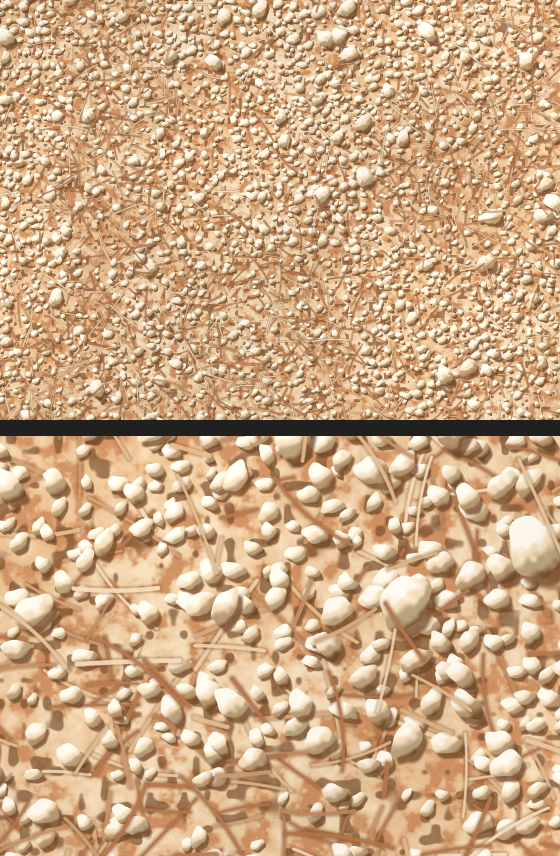
Top: the whole. Bottom: its middle third, enlarged.
A Shadertoy shader for this texture:

```glsl
// Sunlit gravel path: rounded pebbles and dry pine needles strewn on sandy ground.
// Jittered grids scatter domed stones with soft shadows; strokes from rotated
// grids lay the needles, and slow noise gathers both into uneven patches.

#define SUNLIT vec3(0.99, 0.97, 0.92)
#define CREAM vec3(0.95, 0.86, 0.73)
#define SAND vec3(0.89, 0.73, 0.55)
#define STONE vec3(0.70, 0.56, 0.41)
#define NEEDLE vec3(0.77, 0.50, 0.32)
#define SHADE vec3(0.44, 0.28, 0.16)
#define PEBBLE_CELL 0.026
#define NEEDLE_CELL 0.058
#define NEEDLE_WIDTH 0.0015
#define UNDER_LAYERS 4
#define OVER_LAYERS 3
#define SUN normalize(vec3(-0.45, 0.70, 0.50))

vec4 hash4(vec2 p) {
    vec4 q = fract(p.xyxy * vec4(0.1031, 0.1030, 0.0973, 0.1099));
    q += dot(q, q.wzxy + 33.33);
    return fract((q.xxyz + q.yzzw) * q.zywx);
}

float noise(vec2 p) {
    vec2 i = floor(p), f = fract(p);
    f = f * f * (3.0 - 2.0 * f);
    float below = mix(hash4(i).x, hash4(i + vec2(1, 0)).x, f.x);
    float above = mix(hash4(i + vec2(0, 1)).x, hash4(i + vec2(1, 1)).x, f.x);
    return mix(below, above, f.y);
}

float fbm(vec2 p) {
    float sum = 0.0, amp = 0.5;
    for (int i = 0; i < 4; i++) {
        sum += amp * noise(p);
        p = p * 2.07 + 17.3;
        amp *= 0.5;
    }
    return sum / 0.94;
}

mat2 rotate(float a) {
    float c = cos(a), s = sin(a);
    return mat2(c, s, -s, c);
}

// Share of needle litter at a place; it thickens toward the bottom
float litter(vec2 p) {
    return smoothstep(0.28, 0.72, fbm(p * 4.0 + 5.0) + 0.14 - 0.25 * p.y);
}

// Lumpy oval: 0 at the centre, 1 on the rim
float oval(vec2 q, float angle, float form) {
    q = rotate(angle) * q;
    q *= vec2(0.92, 1.15 + 0.5 * form);
    float t = atan(q.y, q.x + 1e-5);
    return length(q) * (1.0 + 0.08 * sin(3.0 * t + 6.3 * form) + 0.05 * sin(5.0 * t + 19.0 * form));
}

void pebbles(inout vec3 col, vec2 p, float cell, float chance, float seed) {
    vec2 home = floor(p / cell);
    for (int j = 1; j >= -1; j--)
    for (int i = -1; i <= 1; i++) {
        vec2 id = home + vec2(i, j);
        vec4 r = hash4(id + seed), s = hash4(id + seed + 57.3);
        vec2 centre = (id + 0.5 + 0.8 * (r.xy - 0.5)) * cell;
        if (r.z > chance * (1.0 - 0.55 * litter(centre))) continue;
        float size = cell * mix(0.27, 0.52, s.x * s.x);
        float angle = (s.y - 0.5) * 2.6;
        float edge = 0.9 / (iResolution.y * size);
        vec2 d = (p - centre) / size;

        // Shadow on the ground, then the stone itself
        float shadowRim = oval(d - vec2(0.28, -0.38), angle, s.z);
        col = mix(col, SHADE, 0.78 * (1.0 - smoothstep(0.80, 1.10, shadowRim)));
        float rim = oval(d, angle, s.z);
        float dome = sqrt(max(0.0, 1.0 - 0.8 * rim * rim));
        float light = dot(normalize(vec3(d, 0.25 + 0.75 * dome)), SUN);
        light += 0.35 * (s.w - 0.5) + 0.30 * (noise(p * 190.0) - 0.5);
        vec3 body = mix(STONE, vec3(0.73, 0.67, 0.53), 0.7 * r.w);
        body = mix(SHADE, body, smoothstep(-0.55, 0.0, light));
        body = mix(body, CREAM, smoothstep(0.10, 0.45, light));
        body = mix(body, SUNLIT, smoothstep(0.45, 0.78, light));
        col = mix(col, body, 1.0 - smoothstep(1.0 - edge, 1.0 + edge, rim));
    }
}

void needles(inout vec3 col, vec2 p, float chance, float seed) {
    float px = 0.8 / iResolution.y;
    mat2 turn = rotate(seed);
    vec2 g = turn * p, home = floor(g / NEEDLE_CELL);
    for (int j = -1; j <= 1; j++)
    for (int i = -1; i <= 1; i++) {
        vec2 id = home + vec2(i, j);
        vec4 r = hash4(id + seed * 31.0), s = hash4(id + seed * 31.0 + 91.7);
        vec2 centre = (id + r.xy) * NEEDLE_CELL;
        if (r.z > chance * (0.25 + 0.75 * litter(centre * turn))) continue;
        vec2 q = rotate(r.w * 6.283) * (g - centre);
        float reach = NEEDLE_CELL * mix(0.22, 0.75, s.x);
        q.y += (s.y - 0.5) * 7.0 * q.x * q.x;
        float width = NEEDLE_WIDTH * mix(0.65, 1.25, s.z);
        float d = length(vec2(max(abs(q.x) - reach, 0.0), q.y)) - width;
        // Soft dark contact line around a bright or russet stroke
        col = mix(col, SHADE, 0.30 * (1.0 - smoothstep(0.0, 0.003, d)));
        vec3 tint = mix(NEEDLE * 0.92, SAND, smoothstep(0.25, 0.8, s.w));
        tint = mix(tint, CREAM, smoothstep(0.78, 0.95, s.w));
        col = mix(col, tint, 0.92 * (1.0 - smoothstep(-px, px, d)));
    }
}

void mainImage(out vec4 fragColor, in vec2 fragCoord) {
    vec2 p = fragCoord / iResolution.y;
    // Sandy ground with grit and dark crumbs
    float grit = fbm(p * 75.0);
    vec3 col = mix(SAND, CREAM, smoothstep(0.40, 0.75, 0.6 * grit + 0.4 * fbm(p * 9.0)));
    col = mix(col, NEEDLE, 0.75 * smoothstep(0.0, 0.20, 0.50 - grit));
    col = mix(col, SHADE, 0.65 * smoothstep(0.66, 0.82, noise(p * 110.0 + 40.0)));
    // Litter below, stones of three sizes, litter on top
    for (int i = 0; i < UNDER_LAYERS; i++) needles(col, p, 0.85, 0.7 + 1.3 * float(i));
    pebbles(col, p, PEBBLE_CELL * 0.75, 0.55, 11.0);
    pebbles(col, p, PEBBLE_CELL, 0.80, 37.0);
    pebbles(col, p, PEBBLE_CELL * 1.9, 0.16, 73.0);
    for (int i = 0; i < OVER_LAYERS; i++) needles(col, p, 0.55, 7.1 + 1.7 * float(i));
    // Uneven glare
    col *= 0.96 + 0.12 * fbm(p * 3.0 + 60.0);
    fragColor = vec4(min(col, 1.0), 1.0);
}
```
